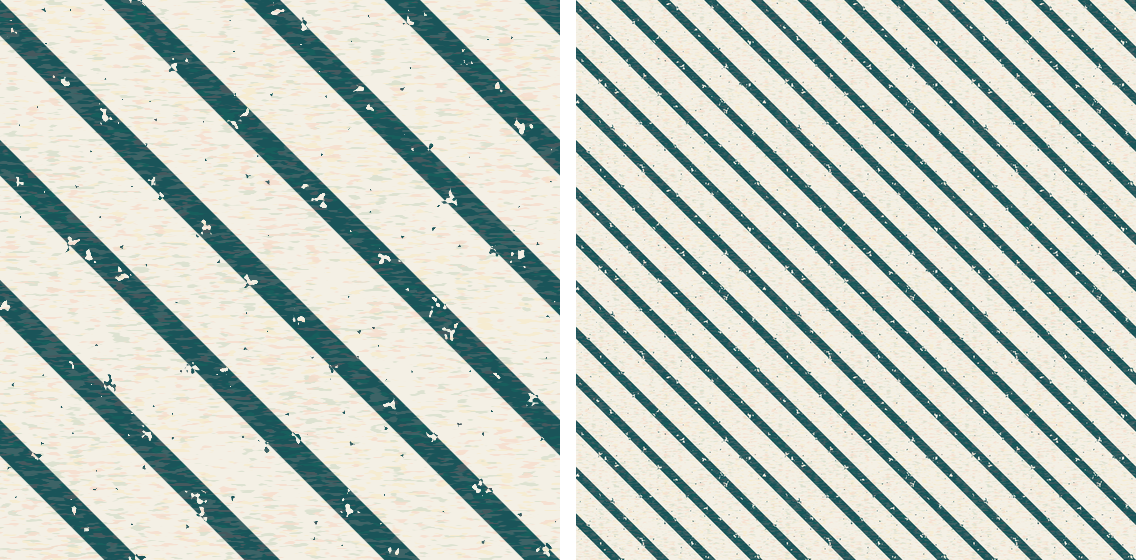
Left: one tile. Right: repeated 3 by 3.
A WebGL 2 fragment shader for this pattern:

```glsl
#version 300 es
precision highp float;
// Worn diagonal teal stripes on cream, seamlessly tiling.
// Stripes are bands of x + y; thresholded, stretched gradient noise adds the
// horizontal grain, and scattered chips and specks swap ink and ground.

#define STRIPES 4.0          // repeats across and down
#define STRIPE_CENTRE 0.873  // position inside one repeat
#define STRIPE_WIDTH 0.255   // share of one repeat
#define GRAIN vec2(26.0, 130.0)
#define CHIPS 14.0           // chips along each stripe
#define CHIP_SIZE 0.0105
#define CHIP_SPREAD 0.32     // scatter across the stripe, in repeats
#define SPECKS 20.0          // speck cells across and down
#define SPECK_CHANCE 0.32
#define SPECK_SIZE 0.0024

uniform vec2 u_resolution;
out vec4 fragColor;

const vec3 CREAM = vec3(0.957, 0.940, 0.898);
const vec3 PINK = vec3(0.965, 0.865, 0.800);
const vec3 SAGE = vec3(0.845, 0.875, 0.800);
const vec3 STRAW = vec3(0.965, 0.920, 0.800);
const vec3 TEAL = vec3(0.100, 0.330, 0.350);
const vec3 SLATE = vec3(0.240, 0.390, 0.400);
const vec3 GREEN = vec3(0.090, 0.370, 0.360);
const vec3 GREY = vec3(0.270, 0.350, 0.370);

// Three random values in 0..1 for a cell and a seed
vec3 hash3(vec2 cell, float seed) {
  uvec3 v = uvec3(cell, seed) * 1664525u + 1013904223u;
  v.x += v.y * v.z; v.y += v.z * v.x; v.z += v.x * v.y;
  v ^= v >> 16u;
  v.x += v.y * v.z; v.y += v.z * v.x; v.z += v.x * v.y;
  return vec3(v >> 8u) / 16777216.0;
}

float cornerSlope(vec2 cell, vec2 offset, vec2 period, float seed) {
  float a = 6.28318 * hash3(mod(cell, period), seed).x;
  return dot(vec2(cos(a), sin(a)), offset);
}

// Gradient noise with a whole number of cells per tile
float noise(vec2 uv, vec2 period, float seed) {
  vec2 p = uv * period, i = floor(p), f = p - i;
  vec2 w = f * f * f * (f * (f * 6.0 - 15.0) + 10.0);
  vec2 e = vec2(1.0, 0.0);
  float low = mix(cornerSlope(i, f, period, seed),
                  cornerSlope(i + e.xy, f - e.xy, period, seed), w.x);
  float high = mix(cornerSlope(i + e.yx, f - e.yx, period, seed),
                   cornerSlope(i + e.xx, f - e.xx, period, seed), w.x);
  return mix(low, high, w.y);
}

// Coverage of ragged horizontal streaks
float streaks(vec2 uv, float level, float seed, float pixel) {
  float n = noise(uv, GRAIN, seed)
          + 0.5 * noise(uv, floor(GRAIN * vec2(2.3, 1.7)), seed + 1.0)
          + 0.25 * noise(uv, vec2(5.0, 9.0), seed + 2.0);
  float soft = 0.03 + 30.0 * pixel;
  return smoothstep(level - soft, level + soft, n);
}

// Triangular distance, 1 on the edge of a unit chip
float triangle(vec2 p, float angle) {
  float c = cos(angle), s = sin(angle);
  p = mat2(c, s, -s, c) * p * vec2(1.0, 1.25);
  return max(abs(p.x) * 0.87 + p.y * 0.5, -p.y);
}

// Broken chips that follow the stripes; positive inside
float chipField(vec2 uv, float s) {
  float field = -1.0;
  float ragged = 1.7 * noise(uv, vec2(110.0), 40.0);
  float row = mod(floor(s), STRIPES);
  for (float k = -1.0; k <= 1.0; k++) {
    float cell = floor(uv.x * CHIPS) + k;
    vec2 id = vec2(mod(cell, CHIPS), row);
    vec3 h = hash3(id, 50.0), g = hash3(id, 51.0);
    float dx = uv.x - (cell + h.x) / CHIPS;
    float ds = (fract(s) - 0.5 - (h.y - 0.5) * CHIP_SPREAD) / STRIPES;
    float size = CHIP_SIZE * mix(0.5, 1.1, h.z);
    float d = triangle(vec2(dx, ds - dx) / size, 6.28318 * g.x);
    field = max(field, 0.6 - d + ragged);
  }
  return field;
}

// Small lone flecks, one at most per cell; positive inside
float speckField(vec2 uv) {
  vec2 p = uv * SPECKS, cell = floor(p);
  vec3 h = hash3(mod(cell, SPECKS), 60.0), g = hash3(mod(cell, SPECKS), 61.0);
  vec2 offset = (p - cell - mix(vec2(0.15), vec2(0.85), h.xy)) / SPECKS;
  float size = SPECK_SIZE * mix(0.4, 1.2, g.x * g.x);
  float d = triangle(offset / size, 6.28318 * g.y);
  return h.z < SPECK_CHANCE ? 1.0 - d + noise(uv, vec2(220.0), 62.0) : -1.0;
}

void main() {
  vec2 uv = gl_FragCoord.xy / u_resolution;
  float pixel = 1.0 / min(u_resolution.x, u_resolution.y);

  // Stripe coverage
  float s = STRIPES * (uv.x + uv.y) - STRIPE_CENTRE + 0.5;
  float edge = (abs(fract(s) - 0.5) - 0.5 * STRIPE_WIDTH) / (STRIPES * 1.41421);
  float ink = 1.0 - smoothstep(-0.7 * pixel, 0.7 * pixel, edge);

  // Wear swaps ink and ground
  float chipSoft = 70.0 * pixel, speckSoft = 200.0 * pixel;
  float wear = max(smoothstep(-chipSoft, chipSoft, chipField(uv, s)),
                   smoothstep(-speckSoft, speckSoft, speckField(uv)));
  ink = mix(ink, 1.0 - ink, wear);

  // Grain of the ground and of the ink
  vec3 ground = mix(CREAM, STRAW, 0.8 * streaks(uv, 0.32, 1.0, pixel));
  ground = mix(ground, SAGE, 0.8 * streaks(uv, 0.34, 5.0, pixel));
  ground = mix(ground, PINK, 0.8 * streaks(uv, 0.34, 9.0, pixel));
  vec3 paint = mix(TEAL, GREEN, streaks(uv, 0.25, 13.0, pixel));
  paint = mix(paint, SLATE, streaks(uv, 0.15, 17.0, pixel));
  paint = mix(paint, GREY, streaks(uv, 0.33, 21.0, pixel));

  fragColor = vec4(mix(ground, paint, ink), 1.0);
}
```
